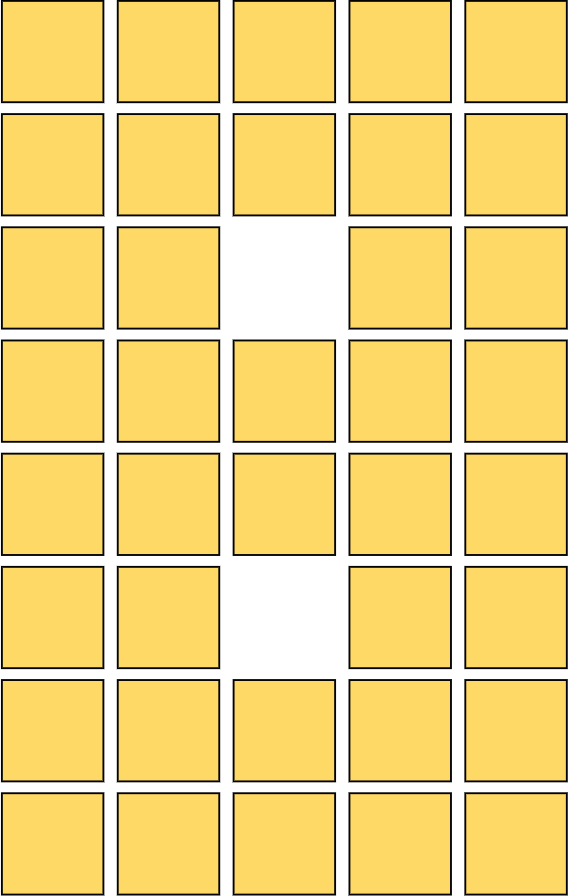
Give the GLSL for this pattern, as a Shadertoy shader.

```glsl
// A grid of five by eight yellow tiles with thin black outlines on white.
// Space is folded into one cell, where a box distance gives outline and fill;
// two cells of the middle column are left empty, mirrored about the centre.

const vec3 PAPER  = vec3(1.0);
const vec3 INK    = vec3(0.01);
const vec3 YELLOW = vec3(1.0, 0.85, 0.40);

// All lengths are fractions of the canvas height.
const vec2  PITCH     = vec2(0.1293, 0.12633);
const vec2  HALF_TILE = vec2(0.0577, 0.0576);
const float OUTLINE   = 0.0021;
const vec2  OFFSET    = vec2(0.0004, 0.0003);

// Square-cornered box distance, negative inside.
float boxDistance(vec2 p, vec2 halfSize) {
    vec2 d = abs(p) - halfSize;
    return max(d.x, d.y);
}

// Smooth coverage of the region where the distance is negative.
float coverage(float d, float pixel) {
    return clamp(0.5 - d / pixel, 0.0, 1.0);
}

// The gaps sit in the middle column, one row away from the central pair.
bool isGap(vec2 cell) {
    return abs(cell.x) < 0.5 && abs(abs(cell.y) - 1.5) < 0.25;
}

// Paint one outlined tile over the background.
vec3 paintTile(vec3 background, vec2 p, float pixel) {
    float d = boxDistance(p, HALF_TILE);
    vec3 color = mix(background, INK, coverage(d, pixel));
    return mix(color, YELLOW, coverage(d + OUTLINE, pixel));
}

void mainImage(out vec4 fragColor, in vec2 fragCoord) {
    float pixel = 1.0 / iResolution.y;
    vec2 p = (fragCoord - 0.5 * iResolution.xy) * pixel - OFFSET;

    // Columns are centred on whole steps, rows on half steps.
    vec2 grid = p / PITCH;
    vec2 cell = vec2(round(grid.x), floor(grid.y) + 0.5);
    cell = clamp(cell, vec2(-2.0, -3.5), vec2(2.0, 3.5));

    vec3 color = PAPER;
    if (!isGap(cell)) color = paintTile(color, p - cell * PITCH, pixel);
    fragColor = vec4(color, 1.0);
}
```
